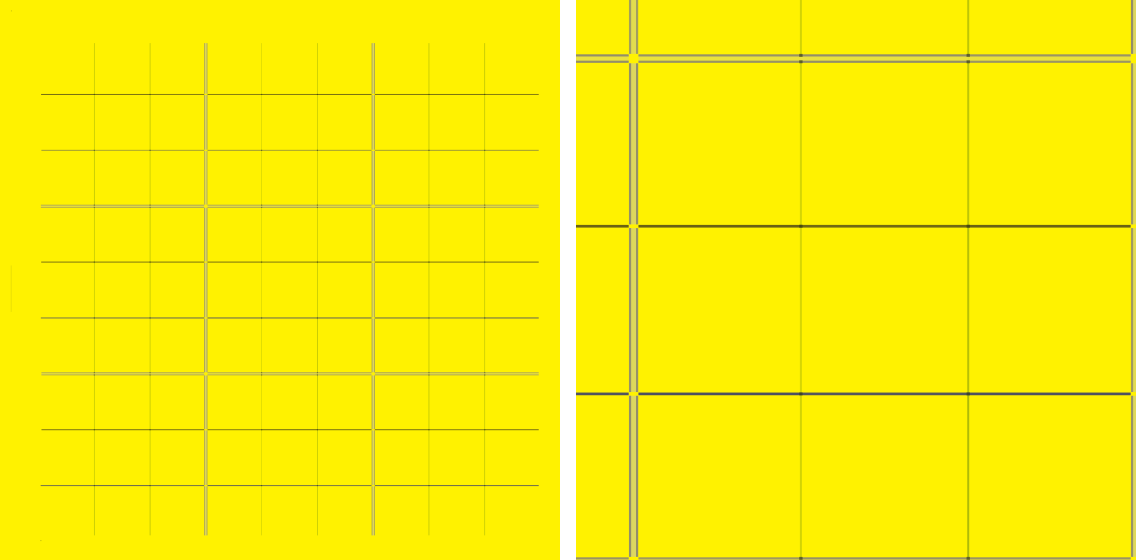
Left, the full canvas; right, a detail of the centre.
A WebGL 1 fragment shader for this pattern:

```glsl
precision highp float;

uniform vec2 u_resolution;

float hash(vec2 p) {
    return fract(sin(dot(p, vec2(127.1, 311.7))) * 43758.5453);
}

// Share of the pixel covered by a strip of the given half width
float strip(float d, float halfWidth) {
    float px = 1.0 / u_resolution.y;
    float overlap = min(d + 0.5 * px, halfWidth) - max(d - 0.5 * px, -halfWidth);
    return clamp(overlap / px, 0.0, 1.0);
}

float span(float x, float start, float end) {
    return strip(x - 0.5 * (start + end), 0.5 * (end - start));
}

float isDouble(float index) {
    return step(2.0, mod(index + 0.5, 3.0));
}

// Two rails with a pale filling between them
vec3 drawDouble(vec3 color, float d, float offset, vec3 filling, float amount) {
    color = mix(color, filling, strip(d, offset) * amount);
    return mix(color, vec3(0.57, 0.55, 0.42), strip(abs(d) - offset, 0.00065) * amount);
}

void main() {
    vec2 uv = gl_FragCoord.xy / u_resolution;
    vec3 color = vec3(1.0, 0.95, 0.0);

    // Nearest of eight columns and eight rows
    vec2 first = vec2(0.1684, 0.1328);
    vec2 pitch = vec2(0.0996, 0.0998);
    vec2 grid = (uv - first) / pitch;
    vec2 index = clamp(floor(grid + 0.5), 0.0, 7.0);
    vec2 d = uv - first - index * pitch;
    vec2 segment = floor(grid);
    float doubleColumn = isDouble(index.x);
    float doubleRow = isDouble(index.y);

    float columnSpan = span(uv.y, 0.044, 0.923);
    float rowStart = 0.0725 + 0.002 * hash(vec2(index.y, 3.0));
    float rowSpan = span(uv.x, rowStart, 0.962);

    // Columns: faint green hairlines, broken doubles
    float columnWear = 0.8 + 0.2 * hash(vec2(index.x, segment.y));
    if (doubleColumn > 0.5) {
        float gap = strip(d.y, mix(0.0011, 0.0028, doubleRow));
        color = drawDouble(color, d.x, 0.0021, vec3(0.86, 0.84, 0.38),
                           columnSpan * columnWear * (1.0 - gap));
    } else {
        float fade = index.x == 3.0 ? 0.45 : 0.75;
        color = mix(color, vec3(0.58, 0.66, 0.04),
                    strip(d.x, 0.0006) * columnSpan * columnWear * fade);
    }

    // Rows: dark lines, interrupted where a double column passes
    float rowWear = 0.85 + 0.15 * hash(vec2(segment.x, index.y + 20.0));
    float rowInk = rowSpan * rowWear * (1.0 - doubleColumn * strip(d.x, 0.0029));
    if (doubleRow > 0.5) {
        color = drawDouble(color, d.y, 0.0019, vec3(0.91, 0.88, 0.25), rowInk);
    } else {
        vec3 ink = mod(index.y + 0.5, 3.0) < 1.0 ? vec3(0.30, 0.31, 0.38) : vec3(0.37, 0.34, 0.08);
        float fade = index.y == 6.0 ? 0.6 : 1.0;
        color = mix(color, ink, strip(d.y, 0.0008) * rowInk * fade);
    }

    // Dark specks at crossings of single columns
    float speckY = mix(d.y, abs(d.y) - 0.0019, doubleRow);
    float speck = strip(d.x, 0.001) * strip(speckY, 0.0009) * (1.0 - doubleColumn);
    color = mix(color, vec3(0.2, 0.22, 0.05), 0.6 * speck);

    // Stray margin marks
    float stray = 0.25 * strip(uv.x - 0.0199, 0.0006) * span(uv.y, 0.443, 0.526);
    stray += 0.5 * strip(uv.x - 0.0205, 0.001) * strip(uv.y - 0.9805, 0.0007);
    stray += 0.6 * strip(uv.x - 0.073, 0.001) * strip(uv.y - 0.0345, 0.0007);
    color = mix(color, vec3(0.5, 0.52, 0.1), stray);

    gl_FragColor = vec4(color, 1.0);
}
```
